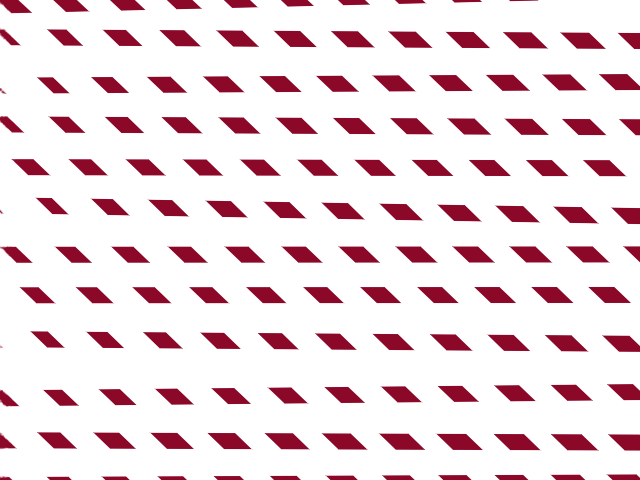
Give the GLSL for this pattern, as a Shadertoy shader.

```glsl
const float SHEET_HEIGHT = 576.0;   // drawing units across the canvas height
const float SHEET_SPAN = 700.0;     // distance over which marks widen
const float HALF_HEIGHT = 9.6;
const float SLANT = 1.04;
const int ROW_COUNT = 12;
const vec3 PAPER = vec3(1.0);
const vec3 CRIMSON = vec3(0.55, 0.03, 0.16);

// Row lines: height below the top at the left edge, tilt, first mark centre
const vec3 ROW_LINE[ROW_COUNT] = vec3[ROW_COUNT](
    vec3(6.6, -0.0241, 16.0), vec3(44.6, 0.006, 9.0),
    vec3(102.8, -0.0057, 64.0), vec3(149.3, 0.0045, 11.5),
    vec3(200.6, 0.0017, 37.0), vec3(246.2, 0.0171, 62.5),
    vec3(305.7, -0.0005, 19.5), vec3(354.4, -0.0006, 45.0),
    vec3(407.0, 0.0073, 57.0), vec3(478.0, -0.0098, 5.0),
    vec3(528.3, 0.0036, -0.5), vec3(582.0, -0.004, 11.3));

// Row marks: pitch, full width, narrowing at the left edge
const vec3 ROW_MARK[ROW_COUNT] = vec3[ROW_COUNT](
    vec3(67.0, 34.0, 5.0), vec3(69.06, 34.5, 20.0),
    vec3(68.17, 33.5, 24.0), vec3(68.95, 33.5, 16.0),
    vec3(68.85, 31.5, 1.0), vec3(69.83, 34.0, 24.0),
    vec3(68.6, 31.5, 10.0), vec3(68.65, 31.0, 7.4),
    vec3(69.2, 32.0, 15.0), vec3(68.1, 30.5, 10.0),
    vec3(69.0, 37.0, 11.0), vec3(67.7, 35.0, 12.0));

float hash(vec2 p) {
    return fract(sin(dot(p, vec2(127.1, 311.7))) * 43758.5453);
}

float valueNoise(vec2 p) {
    vec2 cell = floor(p);
    vec2 f = fract(p);
    f = f * f * (3.0 - 2.0 * f);
    float low = mix(hash(cell), hash(cell + vec2(1.0, 0.0)), f.x);
    float high = mix(hash(cell + vec2(0.0, 1.0)), hash(cell + 1.0), f.x);
    return mix(low, high, f.y);
}

float parallelogramDistance(vec2 q, float halfWidth, float halfHeight, float slant) {
    float side = (abs(q.x - slant * q.y) - halfWidth) / length(vec2(1.0, slant));
    return max(side, abs(q.y) - halfHeight);
}

// Marks widen gently to the right and taper near the left edge
float markWidth(float x, float fullWidth, float taper) {
    return fullWidth * (0.84 + 0.16 * x / SHEET_SPAN) - taper * exp(-x / 70.0);
}

float rowDistance(vec2 p, vec3 line, vec3 mark) {
    float y = p.y - line.x - line.y * p.x;
    float column = round((p.x - SLANT * y - line.z) / mark.x);
    float centre = line.z + column * mark.x;
    float width = markWidth(centre, mark.y, mark.z);
    return parallelogramDistance(vec2(p.x - centre, y), 0.5 * width, HALF_HEIGHT, SLANT);
}

void mainImage(out vec4 fragColor, in vec2 fragCoord) {
    float pixel = SHEET_HEIGHT / iResolution.y;
    vec2 p = vec2(fragCoord.x, iResolution.y - fragCoord.y) * pixel;

    float d = SHEET_HEIGHT;
    for (int i = 0; i < ROW_COUNT; i++) {
        d = min(d, rowDistance(p, ROW_LINE[i], ROW_MARK[i]));
    }

    // Frayed, softened ink along the left edge
    float fray = exp(-p.x / 8.0);
    d += 2.0 * fray * (valueNoise(p * 0.45) - 0.4);
    float softness = 0.6 * pixel + 1.2 * fray;

    float ink = 1.0 - smoothstep(-softness, softness, d);
    fragColor = vec4(mix(PAPER, CRIMSON, ink), 1.0);
}
```
